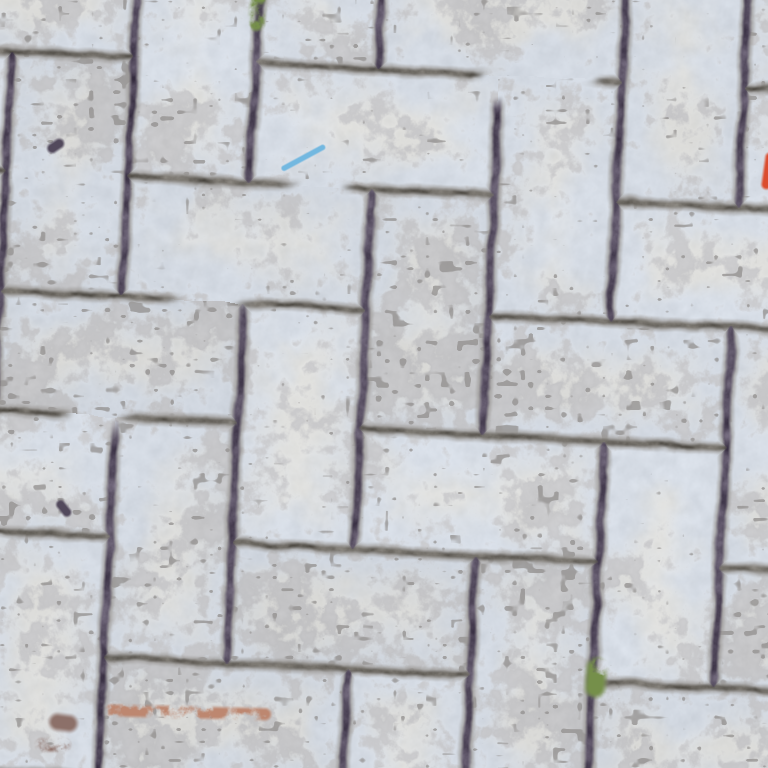
A WebGL 2 fragment shader for this texture:

```glsl
#version 300 es
precision highp float;
// Pale, weathered herringbone paving with dark joints, pits and a few stains.
uniform vec2 u_resolution;
out vec4 fragColor;

const vec3 PALE_COOL = vec3(0.835, 0.860, 0.895);
const vec3 PALE_WARM = vec3(0.880, 0.880, 0.870);
const vec3 WORN_GREY = vec3(0.750, 0.750, 0.760);
const vec3 PIT_GREY = vec3(0.570, 0.560, 0.555);
const vec3 JOINT_EDGE = vec3(0.610, 0.600, 0.590);
const vec3 JOINT_BROWN = vec3(0.400, 0.385, 0.360);
const vec3 JOINT_PURPLE = vec3(0.320, 0.285, 0.360);
const vec3 RUST = vec3(0.740, 0.530, 0.440);
const vec3 PEBBLE = vec3(0.550, 0.440, 0.410);
const vec3 MOSS = vec3(0.460, 0.560, 0.290);

// Paving grid: one cell is half a brick; y runs downward.
const mat2 GRID_AXES = mat2(0.1589, 0.0081, -0.0078, 0.1563);
const vec2 GRID_ORIGIN = vec2(0.302, 0.707);
const float CELL = 0.158;

float hash(vec2 p) {
    return fract(sin(dot(p, vec2(127.1, 311.7))) * 43758.5453);
}

float noise(vec2 p) {
    vec2 i = floor(p), f = fract(p);
    f = f * f * (3.0 - 2.0 * f);
    return mix(mix(hash(i), hash(i + vec2(1, 0)), f.x),
               mix(hash(i + vec2(0, 1)), hash(i + vec2(1, 1)), f.x), f.y);
}

float fbm(vec2 p) {
    float sum = 0.0, gain = 0.533;
    for (int i = 0; i < 4; i++) {
        sum += gain * noise(p);
        p = mat2(1.6, 1.2, -1.2, 1.6) * p + 7.3;
        gain *= 0.5;
    }
    return sum;
}

// Soft capsule from a to b, 1 inside and 0 beyond the radius.
float streak(vec2 p, vec2 a, vec2 b, float radius) {
    vec2 ab = b - a;
    float t = clamp(dot(p - a, ab) / dot(ab, ab), 0.0, 1.0);
    return 1.0 - smoothstep(radius * 0.4, radius, length(p - a - ab * t));
}

// Returns the distance to the two nearest sides (xy) and the brick id (zw).
vec4 herringbone(vec2 g) {
    vec2 cell = floor(g);
    float phase = mod(cell.x + cell.y, 4.0);
    vec2 along = phase < 2.0 ? vec2(1, 0) : vec2(0, 1);
    vec2 id = cell - along * mod(phase, 2.0);
    vec2 halfSize = 0.5 + 0.5 * along;
    return vec4(halfSize - abs(g - id - halfSize), id);
}

// Clouded face, cooler at the rim, pitted according to its roughness.
vec3 brickFace(vec2 p, vec2 id, float inset) {
    float rough = hash(id + 3.7);
    vec2 q = p + id * 0.37;
    float cloud = fbm(q * 13.0);
    float grain = fbm(q * 65.0);
    float warmth = smoothstep(0.2, 0.75, inset + 0.9 * (cloud - 0.3));
    vec3 color = mix(PALE_COOL, PALE_WARM, warmth);
    float wear = cloud * 0.5 + grain * 0.5 + rough * 0.09;
    color = mix(color, WORN_GREY, 0.85 * smoothstep(0.52, 0.66, wear));
    color += 0.08 * (grain - 0.5) + 0.025 * (hash(id) - 0.5);
    float pits = noise(q * vec2(95.0, 125.0)) * 0.75 + cloud * 0.25;
    float limit = mix(0.80, 0.70, rough);
    return mix(color, PIT_GREY, 0.75 * smoothstep(limit, limit + 0.09, pits));
}

void main() {
    vec2 p = gl_FragCoord.xy / u_resolution.y;
    p.y = 1.0 - p.y;
    float pixel = 1.0 / (u_resolution.y * CELL);

    // Bricks with slightly uneven sides
    vec2 wobble = vec2(fbm(p * 28.0), fbm(p * 28.0 + 41.0)) - 0.5;
    vec4 brick = herringbone(inverse(GRID_AXES) * (p - GRID_ORIGIN) + 0.05 * wobble);
    float inset = min(brick.x, brick.y);
    vec3 color = brickFace(p, brick.zw, inset);

    // Worn places where the joints disappear
    float worn = max(streak(p, vec2(0.12, 0.54), vec2(0.42, 0.245), 0.05),
                     streak(p, vec2(0.645, 0.11), vec2(0.76, 0.09), 0.035));

    // Joints: purple when upright, brown when level
    float upright = smoothstep(-0.02, 0.02, brick.y - brick.x);
    float dirt = fbm(p * 60.0 + 19.0);
    float core = mix(0.024, 0.031, upright) + 0.014 * (dirt - 0.5);
    float fringe = 1.0 - smoothstep(core, core + 0.04 + pixel, inset);
    float joint = 1.0 - smoothstep(core - 0.012 - pixel, core + 0.008 + pixel, inset);
    vec3 jointColor = mix(JOINT_BROWN, JOINT_PURPLE, upright) + 0.35 * (dirt - 0.45);
    color = mix(color, JOINT_EDGE, 0.75 * fringe * (1.0 - worn));
    color = mix(color, jointColor, joint * (1.0 - worn));

    // Stains, pebbles, moss and a scratch
    float patchy = smoothstep(0.3, 0.6, dirt);
    color = mix(color, RUST, patchy * streak(p, vec2(0.145, 0.925), vec2(0.345, 0.93), 0.011));
    color = mix(color, PEBBLE, streak(p, vec2(0.075, 0.94), vec2(0.09, 0.942), 0.015));
    color = mix(color, PEBBLE, streak(p, vec2(0.055, 0.97), vec2(0.083, 0.97), 0.012) * patchy);
    color = mix(color, MOSS, patchy * streak(p, vec2(0.777, 0.87), vec2(0.775, 0.895), 0.018));
    color = mix(color, MOSS, patchy * streak(p, vec2(0.336, 0.0), vec2(0.334, 0.03), 0.014));
    color = mix(color, JOINT_PURPLE, streak(p, vec2(0.068, 0.193), vec2(0.077, 0.187), 0.009));
    color = mix(color, JOINT_PURPLE, streak(p, vec2(0.079, 0.657), vec2(0.087, 0.667), 0.008));
    color = mix(color, vec3(0.45, 0.72, 0.88), streak(p, vec2(0.37, 0.219), vec2(0.42, 0.192), 0.005));
    color = mix(color, vec3(0.86, 0.3, 0.18), streak(p, vec2(1.003, 0.205), vec2(0.998, 0.24), 0.009));

    fragColor = vec4(clamp(color, 0.0, 1.0), 1.0);
}
```
